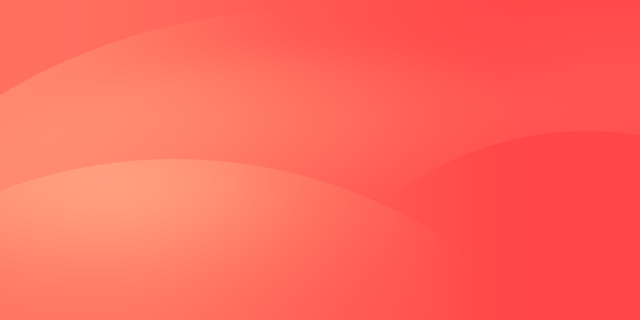
Write a Shadertoy shader that draws this background.

```glsl
// Coral ramp driven by its green level
vec3 coral(float level) {
    float lift = level - 0.29;
    return vec3(1.0, level, 0.29 + 0.5 * lift + 0.35 * lift * lift);
}

// Soft elliptical light
float glow(vec2 p, vec2 center, vec2 radii) {
    vec2 q = (p - center) / radii;
    return exp(-dot(q, q));
}

// Distance below the rim of a round hill, positive inside
float hillDepth(vec2 p, vec2 center, float radius) {
    return radius - length(p - center);
}

float coverage(float depth, float pixel) {
    return smoothstep(-pixel, pixel, depth);
}

void mainImage(out vec4 fragColor, in vec2 fragCoord) {
    vec2 p = fragCoord / iResolution.y;
    float pixel = 0.75 / iResolution.y;

    // Sky, warm at left and red at right
    float skyLevel = mix(0.44, 0.285, smoothstep(0.0, 1.7, p.x));

    // Broad back hill, its rim fading to the right
    float backDepth = hillDepth(p, vec2(0.964, -0.911), 1.88);
    float rimLight = 0.09 * (1.0 - smoothstep(0.0, 1.0, p.x));
    float bodyLight = 0.1 * glow(p, vec2(0.85, 0.62), vec2(0.65, 0.25));
    bodyLight *= smoothstep(0.0, 0.2, backDepth);
    float backLevel = skyLevel + (rimLight + bodyLight) * coverage(backDepth, pixel);
    vec3 color = coral(backLevel);

    // Pink haze at the right
    float haze = glow(p, vec2(1.93, 0.71), vec2(0.5, 0.2));
    color += haze * vec3(0.0, 0.045, 0.04);

    // Red hill at the right
    float redDepth = hillDepth(p, vec2(1.836, -0.427), 1.018);
    float redMask = coverage(redDepth, pixel) * smoothstep(1.15, 1.35, p.x);
    float redLevel = mix(0.35, 0.28, smoothstep(1.05, 1.65, p.x));
    color = mix(color, coral(redLevel), redMask);

    // Bright front hill, dissolving into the red one
    float frontDepth = hillDepth(p, vec2(0.547, -1.057), 1.56);
    float frontMask = coverage(frontDepth, pixel) * (1.0 - smoothstep(1.2, 1.5, p.x));
    float frontLevel = mix(0.45, 0.32, smoothstep(0.3, 1.5, p.x));
    frontLevel += 0.17 * glow(p, vec2(0.35, 0.43), vec2(0.75, 0.28));
    color = mix(color, coral(frontLevel), frontMask);

    fragColor = vec4(color, 1.0);
}
```
